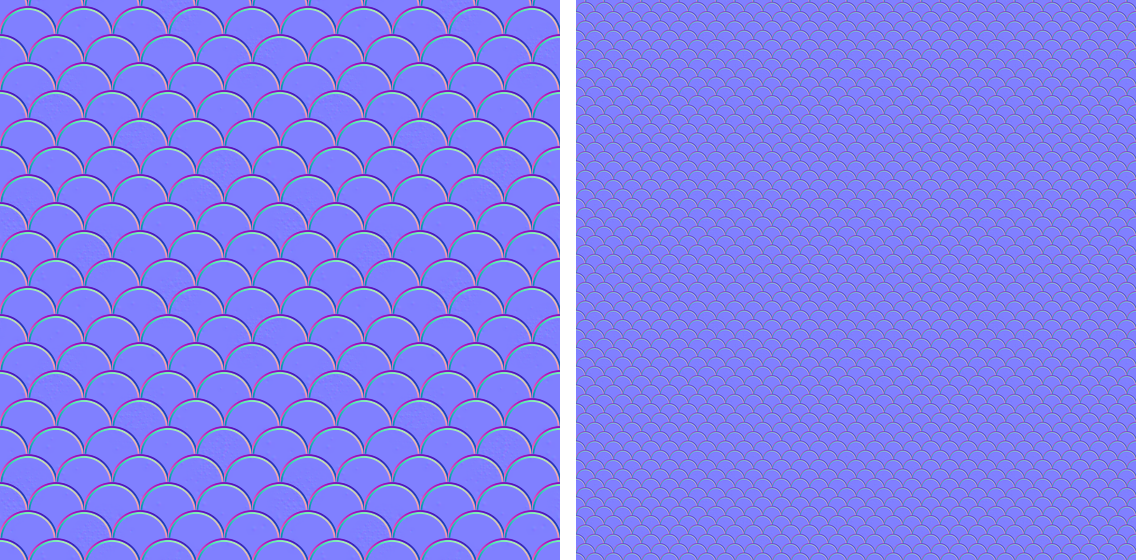
Left, the tile; right, the same tile 3 across and 3 down.
This texture map is drawn by a WebGL 2 fragment shader. Its source:

```glsl
#version 300 es
precision highp float;
// Tangent-space normal map of overlapping fish scales, 10 across and 20 rows down.
// Each scale is a half disc rimmed by a groove with two opposed slopes; sparse
// dents and rough patches, built from wrapped cellular noise, wear the faces.
uniform vec2 u_resolution;
out vec4 fragColor;

const float TAU = 6.2831853;

vec3 hash3(vec2 p) {
    vec3 s = vec3(dot(p, vec2(127.1, 311.7)), dot(p, vec2(269.5, 183.3)), dot(p, vec2(419.2, 371.9)));
    return fract(sin(s) * 43758.545);
}

// Packs a surface tilt into normal map colour
vec3 encodeTilt(vec2 tilt) {
    return vec3(tilt, sqrt(max(1.0 - dot(tilt, tilt), 0.0))) * 0.5 + 0.5;
}

// Antialiased coverage of everything closer than the edge
float inside(float r, float edge, float soft) {
    return clamp((edge - r) / soft + 0.5, 0.0, 1.0);
}

float band(float r, float a, float b, float soft) {
    return inside(r, b, soft) - inside(r, a, soft);
}

// Summed tilt of random round dents and bumps; wraps every unit of q
vec2 dents(vec2 q, float cells, float density) {
    vec2 p = q * cells;
    vec2 base = floor(p);
    vec2 tilt = vec2(0.0);
    for (int j = -1; j <= 1; j++) {
        for (int i = -1; i <= 1; i++) {
            vec2 cell = base + vec2(i, j);
            vec3 rnd = hash3(mod(cell, cells) + cells);
            vec2 d = (p - cell - 0.2 - 0.6 * rnd.xy) / (0.2 + 0.2 * rnd.x);
            float present = step(rnd.z, density);
            float lift = rnd.y < 0.7 ? 1.0 : -1.0;
            tilt += d * exp(-dot(d, d)) * present * lift;
        }
    }
    return tilt;
}

// Wear repeats twice across and twice down
vec2 wear(vec2 uv) {
    vec2 q = fract(uv * 2.0);
    float m = cos(TAU * (3.0 * q.x - q.y - 0.95))
            + cos(TAU * (q.x + 2.0 * q.y - 0.52))
            + 0.7 * cos(TAU * (2.0 * q.x - 3.0 * q.y - 0.43));
    float patches = smoothstep(0.7, 2.4, m);
    vec2 rough = dents(q, 90.0, 0.55) * 0.17 + dents(q, 47.0, 0.4) * 0.12;
    return rough * patches + dents(q, 56.0, 0.05) * 0.16;
}

void main() {
    vec2 uv = gl_FragCoord.xy / u_resolution;
    float soft = max(20.0 / min(u_resolution.x, u_resolution.y), 0.025);

    // One unit is a scale radius, which is also the row spacing
    vec2 p = uv * 20.0 - vec2(0.0, 0.725);
    float row = floor(p.y);
    vec3 face = encodeTilt(wear(uv));
    vec3 color = face;

    // This row first, then the tips of the row in front of it
    for (int k = 0; k < 2; k++) {
        float r0 = row - float(k);
        vec2 d = vec2(mod(p.x + mod(r0, 2.0), 2.0) - 1.0, p.y - r0);
        float r = length(d);
        vec2 outward = d / max(r, 0.001);

        // Groove walls: inner one leans outward, outer one leans inward
        vec3 scale = face;
        scale = mix(scale, encodeTilt(outward * 0.93), band(r, 0.922, 0.985, soft));
        scale = mix(scale, encodeTilt(-outward * 0.9), band(r, 0.993, 1.056, soft));
        color = mix(color, scale, inside(r, 1.07, soft));
    }
    fragColor = vec4(color, 1.0);
}
```
